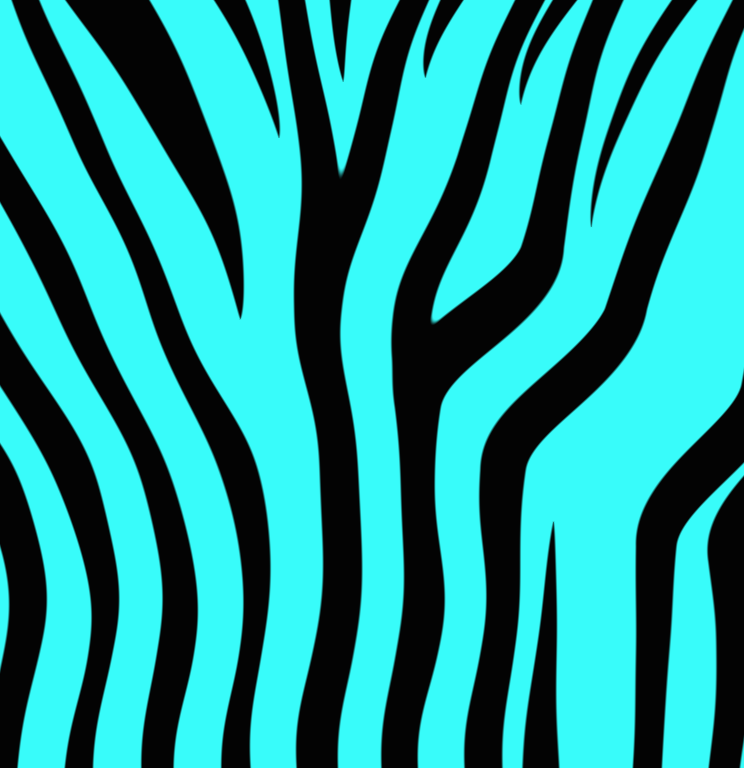
This pattern is drawn by a WebGL 2 fragment shader. Its source:

```glsl
#version 300 es
precision highp float;

// Zebra hide: black stripes rise from evenly spaced feet, then fan out to
// both sides. Each stripe is a distance to a bent spine; forks and tapering
// wedges are merged in with a smooth union, and noise makes it all organic.

uniform vec2 u_resolution;
out vec4 fragColor;

const vec3 CYAN = vec3(0.22, 0.99, 0.98);
const vec3 BLACK = vec3(0.01);
const float EDGE = 0.0019;
const float FORK_ROUNDING = 0.012;
const float WEDGE_FOOT = 3.0;   // this foot grows a short wedge instead

vec2 hashGradient(vec2 cell) {
    float n = fract(sin(dot(cell, vec2(127.1, 311.7))) * 43758.5);
    float angle = 6.2832 * n;
    return vec2(cos(angle), sin(angle));
}

float gradientNoise(vec2 p) {
    vec2 cell = floor(p), f = fract(p);
    vec2 w = f * f * f * (f * (f * 6.0 - 15.0) + 10.0);
    float a = dot(hashGradient(cell), f);
    float b = dot(hashGradient(cell + vec2(1, 0)), f - vec2(1, 0));
    float c = dot(hashGradient(cell + vec2(0, 1)), f - vec2(0, 1));
    float d = dot(hashGradient(cell + vec2(1, 1)), f - vec2(1, 1));
    return mix(mix(a, b, w.x), mix(c, d, w.x), w.y);
}

float smoothUnion(float a, float b, float k) {
    float h = max(k - abs(a - b), 0.0) / k;
    return min(a, b) - 0.25 * h * h * k;
}

// Horizontal place of stripe i at height y: sway low down, lean above the bend.
float spine(float y, float i, float bend, float lean, float jog) {
    float low = (y - 0.25) / 0.2;
    float sway = (0.03 - 0.003 * i) * exp(-low * low);
    float above = y - bend;
    float rise = 0.5 * (above + sqrt(above * above + 0.01));
    return 0.43 + 0.108 * i + sway + lean * rise
         + jog * smoothstep(-0.03, 0.18, above);
}

float stripe(vec2 p, float i, float bend, float lean, float jog) {
    const float STEP = 0.005;
    float x = spine(p.y, i, bend, lean, jog);
    float slope = (spine(p.y + STEP, i, bend, lean, jog) - x) / STEP;
    float swell = (p.y - bend - 0.07) / 0.13;
    float halfWidth = 0.022 + 0.11 * jog * exp(-swell * swell)
                    + 0.011 * gradientNoise(vec2(i * 3.7 + 0.4, p.y * 3.5));
    halfWidth *= 1.0 - 0.12 * smoothstep(0.75, 1.0, p.y);
    return abs(p.x - x) / sqrt(1.0 + slope * slope) - halfWidth;
}

// Curved wedge that widens from its tip to its root.
float wedge(vec2 p, vec2 tip, vec2 root, float halfWidth) {
    vec2 span = root - tip;
    float t = (p.y - tip.y) / span.y;
    float grown = max(t, 0.0001);
    float x = tip.x + span.x * pow(grown, 1.4);
    float slope = span.x / span.y;
    float d = abs(p.x - x) / sqrt(1.0 + slope * slope);
    return max(d - halfWidth * pow(grown, 0.75), -t * abs(span.y));
}

float mainStripes(vec2 p) {
    float d = 1.0;
    for (float i = -4.0; i <= 5.0; i++) {
        if (i == WEDGE_FOOT) continue;
        float bend = 0.8, lean = -0.2, jog = 0.0;
        if (i < 0.0) {
            bend = 0.37;
            lean = -0.36 + 0.08 * i;
        } else if (i > 0.0) {
            bend = 0.22 + 0.4 / i;
            lean = 0.42 * (1.0 - smoothstep(2.0, 5.5, i));
            jog = 0.13 * smoothstep(0.5, 2.5, i);
        }
        d = min(d, stripe(p, i, bend, lean, jog));
    }
    return d;
}

// Side branches share the lower course of stripes 0 and 1.
float addBranches(vec2 p, float d) {
    for (float i = 0.0; i < 2.0; i++) {
        float branch = stripe(p, i, 0.66 - 0.16 * i, 0.38 - 0.05 * i, 0.12 * i);
        d = smoothUnion(d, branch, FORK_ROUNDING);
    }
    return d;
}

float wedges(vec2 p) {
    float d = wedge(p, vec2(0.745, 0.32), vec2(0.725, 0.0), 0.023);
    for (float k = 0.0; k < 6.0; k++) {
        float depth = 0.1 + 0.016 * pow(abs(k - 2.7), 3.0);
        float slope = 0.45 * tanh(k - 2.1);
        vec2 root = vec2(0.148 + 0.155 * k, 1.0);
        vec2 tip = root - depth * vec2(slope, 1.0);
        d = min(d, wedge(p, tip, root, 0.015 + 0.033 * exp(-2.0 * k)));
    }
    return d;
}

void main() {
    vec2 p = gl_FragCoord.xy / u_resolution;
    p.x += 0.022 * gradientNoise(p * vec2(3.0, 4.5) + 5.3);
    float d = min(addBranches(p, mainStripes(p)), wedges(p));
    fragColor = vec4(mix(BLACK, CYAN, smoothstep(-EDGE, EDGE, d)), 1.0);
}
```
